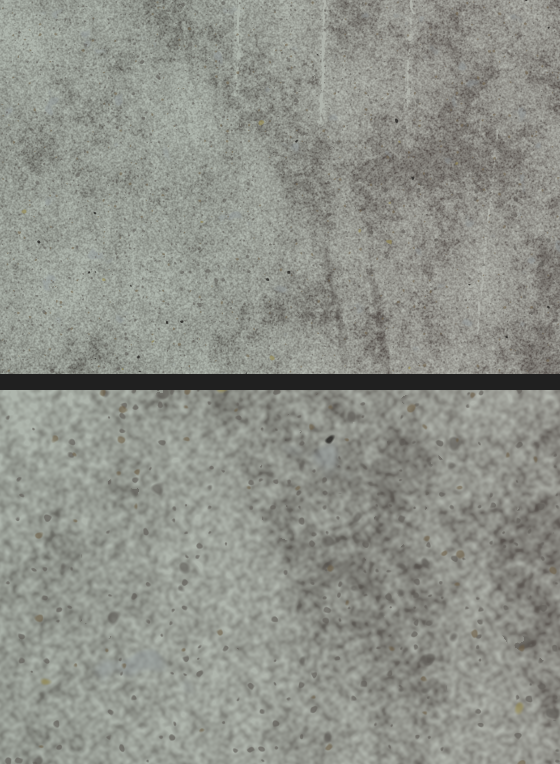
Top: the whole. Bottom: its middle third, enlarged.
A Shadertoy shader for this texture:

```glsl
// Weathered concrete: a pale grey-green wall with sooty blotches and fine grain.
// Layers of gradient noise set one tone value, which blends pale to dark;
// specks, bluish patches, lichen dots, chalky scratches and drips go on top.

#define PALE vec3(0.660, 0.675, 0.645)
#define DARK vec3(0.390, 0.378, 0.358)
#define BLUISH vec3(0.570, 0.600, 0.610)
#define RUST vec3(0.430, 0.370, 0.270)
#define LICHEN vec3(0.600, 0.550, 0.300)
#define BASE_TONE 0.265
#define BLOTCH_SCALE 3.6
#define BLOTCH_GAIN 0.36
#define MOTTLE_GAIN 0.34
#define GRAIN_GAIN 0.29
#define SCRATCH_GAIN 0.50

vec2 hash2(vec2 p) {
    vec3 q = fract(p.xyx * vec3(0.1031, 0.1030, 0.0973));
    q += dot(q, q.yzx + 33.33);
    return fract((q.xx + q.yz) * q.zy);
}

float cornerSlope(vec2 cell, vec2 offset) {
    float angle = 6.2832 * hash2(cell + 71.0).x;
    return dot(vec2(cos(angle), sin(angle)), offset);
}

// Gradient noise, roughly -1 to 1
float noise(vec2 p) {
    vec2 i = floor(p), f = p - i;
    vec2 u = f * f * f * (f * (f * 6.0 - 15.0) + 10.0);
    vec2 e = vec2(0.0, 1.0);
    float low = mix(cornerSlope(i, f), cornerSlope(i + e.yx, f - e.yx), u.x);
    float high = mix(cornerSlope(i + e.xy, f - e.xy), cornerSlope(i + e.yy, f - e.yy), u.x);
    return 1.4 * mix(low, high, u.y);
}

float fbm(vec2 p, int octaves) {
    float sum = 0.0, gain = 0.5;
    for (int i = 0; i < octaves; i++) {
        sum += gain * noise(p);
        p = mat2(1.6, 1.2, -1.2, 1.6) * p + 17.3;
        gain *= 0.62;
    }
    return sum;
}

// Scattered, slightly ragged dots, one at most per grid cell
float specks(vec2 p, float freq, float chance, float seed) {
    vec2 q = p * freq;
    q += 0.13 * vec2(noise(q * 1.7), noise(q * 1.7 + 40.0));
    vec2 cell = floor(q);
    vec2 pick = hash2(cell + seed), spot = hash2(cell + seed + 53.0);
    float radius = mix(0.10, 0.27, pick.y * pick.y);
    float d = length(q - cell - mix(vec2(0.35), vec2(0.65), spot)) - radius;
    float blur = max(0.08, 0.8 * freq / iResolution.y);
    return step(pick.x, chance) * (1.0 - smoothstep(-blur, blur, d));
}

// Distance to a wavering line from a to b
float strokeDistance(vec2 p, vec2 a, vec2 b) {
    p.x += 0.006 * noise(vec2(p.y * 9.0, a.x * 31.0));
    vec2 ab = b - a;
    return length(p - a - ab * clamp(dot(p - a, ab) / dot(ab, ab), 0.0, 1.0));
}

void mainImage(out vec4 fragColor, in vec2 fragCoord) {
    vec2 p = fragCoord / iResolution.y;
    float rightSide = smoothstep(0.45, 1.2, p.x * 1.5 * iResolution.y / iResolution.x);

    // Broad blotches, heavier to the right, with faint upright runs
    float blotch = fbm(p * BLOTCH_SCALE * vec2(1.1, 0.9) + 4.7, 5);
    float runs = noise(vec2(p.x * 15.0, p.y * 2.2) + 9.0);

    // Mottle and grain; the soot breaks up into them along its rim
    float mottle = fbm(p * 30.0 + 21.0, 3);
    float grain = 0.55 * noise(p * 73.0 + 5.3)
        + 0.85 * noise(mat2(0.8, 0.6, -0.6, 0.8) * p * 127.0)
        + 0.85 * noise(mat2(0.6, 0.8, -0.8, 0.6) * p * 193.0 + 31.0);
    float soot = smoothstep(0.0, 0.42, blotch + 0.45 * mottle + 0.06 * grain + 0.17 * rightSide - 0.09);
    float grit = smoothstep(0.25, 0.95, grain) * (0.25 + 0.75 * soot);
    float tone = BASE_TONE + BLOTCH_GAIN * blotch + 0.19 * soot + 0.04 * runs
        + 0.09 * (rightSide - 0.5)
        + MOTTLE_GAIN * mottle * (0.65 + 0.5 * soot) + GRAIN_GAIN * grain + 0.14 * grit;

    // Chalky scratches: a thin line within a soft band, the last one long and leaning
    float rough = smoothstep(-0.7, 0.3, noise(p * vec2(90.0, 35.0)) + 0.4 * runs);
    for (int i = 0; i < 4; i++) {
        float k = float(i), last = step(2.5, k);
        vec2 top = vec2(0.64 + 0.23 * k, 1.03 - 0.38 * last);
        vec2 foot = top - vec2(0.01 + 0.045 * last, 0.24 + 0.14 * hash2(vec2(k, 3.0)).x + 0.26 * last);
        float d = strokeDistance(p, top, foot);
        float line = 1.0 - smoothstep(0.0012, 0.0048, d);
        float band = (1.0 - last) * (1.0 - smoothstep(0.004, 0.02, d));
        tone -= SCRATCH_GAIN * rough * (0.8 * line + 0.4 * band);
    }

    // Dark drips near the foot of the wall
    for (int i = 0; i < 2; i++) {
        vec2 top = vec2(0.87, 0.33) + float(i) * vec2(0.12, -0.06);
        float d = strokeDistance(p, top, top + vec2(0.055, -0.29));
        tone += 0.42 * (1.0 - smoothstep(0.002, 0.017, d - 0.012 * mottle)) * (0.4 + 0.6 * rough);
    }

    // Colour: pale to dark, greener on the clean left side
    vec3 color = mix(PALE, DARK, clamp(tone, -0.12, 1.18));
    color += mix(vec3(-0.009, 0.004, 0.0), vec3(0.006, -0.003, -0.001), rightSide);
    float bluePatch = smoothstep(0.36, 0.52, fbm(p * 11.0 + 63.0, 3));
    color = mix(color, BLUISH, 0.5 * bluePatch);

    // Small pits, larger dark dots, rust, lichen and a few black holes
    color = mix(color, DARK, 0.7 * specks(p, 88.0, 0.14 + 0.20 * soot, 11.0));
    color = mix(color, DARK * 0.93, 0.6 * specks(p, 46.0, 0.05 + 0.12 * soot, 29.0));
    color = mix(color, RUST, 0.6 * specks(p, 70.0, 0.06, 83.0));
    color = mix(color, LICHEN, 0.6 * specks(p, 38.0, 0.004, 137.0));
    color = mix(color, DARK * 0.45, 0.9 * specks(p + 0.37, 52.0, 0.004, 191.0));

    fragColor = vec4(color, 1.0);
}
```
